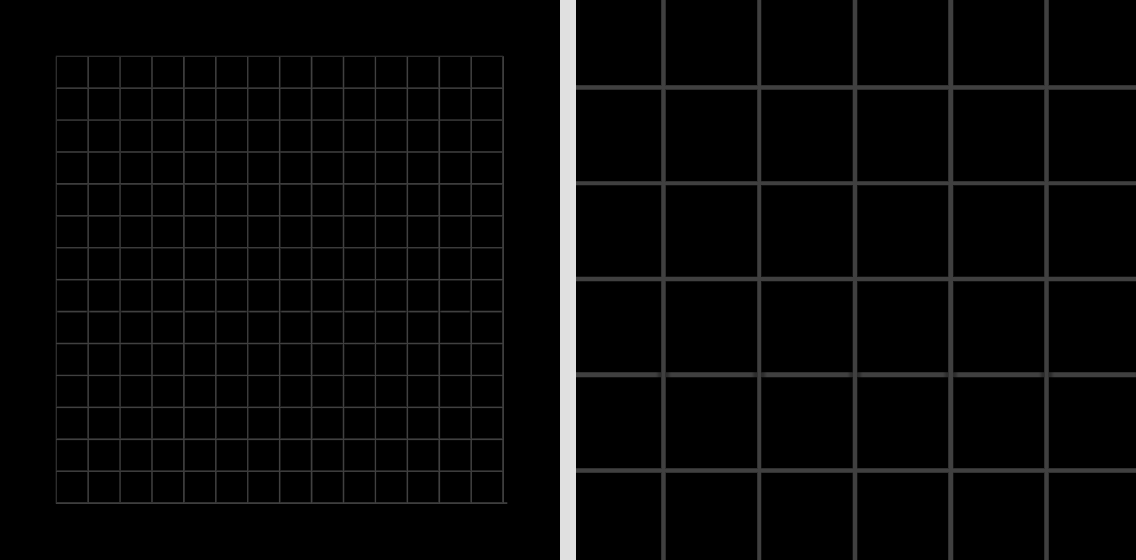
Left: the whole. Right: its middle third, enlarged.
Write a WebGL 2 fragment shader that draws this pattern.

```glsl
#version 300 es
precision highp float;

uniform vec2 u_resolution;
out vec4 fragColor;

const float CELLS = 14.0;
const vec2 GRID_MIN = vec2(0.1004, 0.1016);
const vec2 GRID_MAX = vec2(0.8984, 0.8996);
const float BASE_WIDTH = 0.0027;
const float BASELINE_OVERHANG = 0.0075;
const vec3 BACKGROUND = vec3(0.0);
const vec3 LINE_COLOR = vec3(0.25);

// Fraction of a pixel-wide interval at x that lies between lo and hi
float spanCoverage(float x, float lo, float hi, float pixel) {
    float overlap = min(x + 0.5 * pixel, hi) - max(x - 0.5 * pixel, lo);
    return clamp(overlap / pixel, 0.0, 1.0);
}

// Index of the closest grid line, limited to the lines that exist
float nearestLine(float x, float start, float cell) {
    return clamp(floor((x - start) / cell + 0.5), 0.0, CELLS);
}

// Thin first line, heavy last line, slight swell on every fourth line
float lineWidth(float index) {
    float swell = 0.0003 * cos(index * 1.5708);
    float first = 1.0 - step(0.5, index);
    float last = step(CELLS - 0.5, index);
    return BASE_WIDTH + swell - 0.0013 * first + 0.0007 * last;
}

float lineCoverage(float x, float center, float width, float pixel) {
    return spanCoverage(x, center - 0.5 * width, center + 0.5 * width, pixel);
}

void main() {
    vec2 uv = gl_FragCoord.xy / u_resolution;
    vec2 pixel = 1.0 / u_resolution;
    vec2 cell = (GRID_MAX - GRID_MIN) / CELLS;

    // Columns count from the left, rows from the top
    float column = nearestLine(uv.x, GRID_MIN.x, cell.x);
    float rowUp = nearestLine(uv.y, GRID_MIN.y, cell.y);
    float row = CELLS - rowUp;
    vec2 center = GRID_MIN + vec2(column, rowUp) * cell;

    // Vertical lines
    float columnWidth = lineWidth(column);
    float vertical = lineCoverage(uv.x, center.x, columnWidth, pixel.x)
        * spanCoverage(uv.y, GRID_MIN.y, GRID_MAX.y, pixel.y);

    // Horizontal lines, with the lowest one running past the corner
    float rowEnd = GRID_MAX.x + BASELINE_OVERHANG * step(CELLS - 0.5, row);
    float horizontal = lineCoverage(uv.y, center.y, lineWidth(row), pixel.y)
        * spanCoverage(uv.x, GRID_MIN.x - 0.0007, rowEnd, pixel.x);

    // Small worn nicks beside the crossings of one row
    float wornRow = 1.0 - step(0.5, abs(row - 8.0));
    float nick = 1.0 - smoothstep(0.002, 0.005, abs(uv.x - center.x));
    horizontal *= 1.0 - 0.3 * wornRow * nick;

    float ink = max(vertical, horizontal);
    fragColor = vec4(mix(BACKGROUND, LINE_COLOR, ink), 1.0);
}
```
